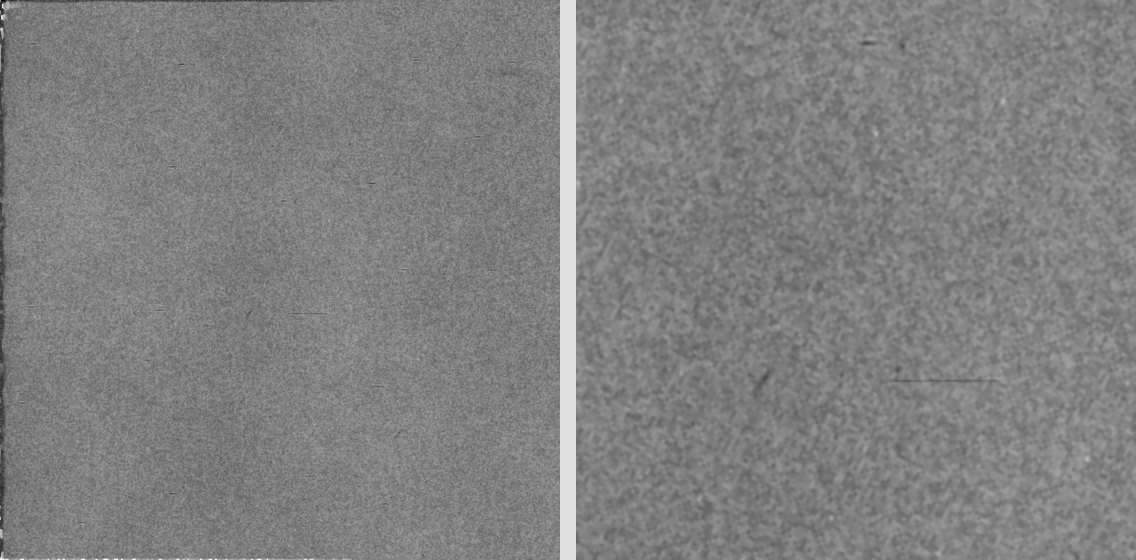
Left, the full canvas; right, a detail of the centre.
A WebGL 2 fragment shader for this texture:

```glsl
#version 300 es
precision highp float;

// Worn grey board: soft cloudy mottling under fine woven grain, with striped
// flecks, slanted scuffs and pin specks scattered on jittered grids.
// The left, top and bottom borders carry dark wear and chipped highlights.

uniform vec2 u_resolution;
out vec4 fragColor;

const float BASE_GREY = 0.493;
const float TAU = 6.2831853;

float hash(vec2 p, float seed) {
    vec3 q = fract(vec3(p.xyx) * vec3(0.1031, 0.1030, 0.0973) + seed * 0.0713);
    q += dot(q, q.yzx + 33.33);
    return fract((q.x + q.y) * q.z);
}

mat2 rotation(float angle) {
    float c = cos(angle), s = sin(angle);
    return mat2(c, s, -s, c);
}

// Smooth value noise centred on zero, range -0.5 to 0.5
float noise(vec2 p, float seed) {
    vec2 i = floor(p), f = fract(p);
    f = f * f * (3.0 - 2.0 * f);
    float low = mix(hash(i, seed), hash(i + vec2(1, 0), seed), f.x);
    float high = mix(hash(i + vec2(0, 1), seed), hash(i + vec2(1, 1), seed), f.x);
    return mix(low, high, f.y) - 0.5;
}

// Broad clouds: octaves on turned lattices
float clouds(vec2 uv, float seed) {
    float sum = 0.0, weight = 0.5;
    vec2 p = uv * 4.5;
    for (int k = 0; k < 4; k++) {
        sum += weight * noise(p, seed + float(k));
        p = rotation(0.6) * p * 2.1 + 7.3;
        weight *= 0.62;
    }
    return sum;
}

// Fine grain on two turned lattices plus faint upright and level threads
float grain(vec2 uv) {
    float fine = noise(rotation(0.47) * uv * 430.0 + 90.0, 11.0);
    float medium = noise(rotation(-0.31) * uv * 270.0 + 300.0, 12.0);
    float upright = noise(uv * vec2(190.0, 45.0), 13.0);
    float level = noise(uv * vec2(50.0, 210.0), 14.0);
    return 0.125 * fine + 0.085 * medium + 0.028 * upright + 0.025 * level;
}

// Offset in canvas units from the jittered centre of the current cell
vec2 scatterOffset(vec2 uv, float cells, float seed) {
    vec2 id = floor(uv * cells);
    vec2 centre = 0.2 + 0.6 * vec2(hash(id, seed), hash(id, seed + 1.0));
    return (fract(uv * cells) - centre) / cells;
}

float bell(vec2 offset, vec2 size) {
    vec2 d = offset / size;
    return exp(-dot(d, d));
}

// Small clusters of level dark and light dashes
float flecks(vec2 uv, float cells, float seed) {
    vec2 id = floor(uv * cells);
    vec2 d = scatterOffset(uv, cells, seed);
    float strength = step(0.2, hash(id, seed + 2.0)) * mix(0.5, 1.0, hash(id, seed + 3.0));
    float stripes = 0.25 + cos(d.y * TAU / 0.0055);
    return -strength * stripes * bell(d, vec2(0.0065, 0.0042));
}

// Short steep strokes, broken up by noise
float scuffs(vec2 uv, float cells, float seed) {
    vec2 id = floor(uv * cells);
    float angle = -mix(0.85, 1.25, hash(id, seed + 3.0));
    vec2 d = rotation(angle) * scatterOffset(uv, cells, seed);
    float present = step(0.68, hash(id, seed + 2.0));
    float broken = 0.6 + noise(uv * 150.0, seed);
    return -present * broken * bell(d, vec2(0.012, 0.0018));
}

// Pin specks, some light and some dark
float specks(vec2 uv, float cells, float seed) {
    vec2 id = floor(uv * cells);
    float pick = hash(id, seed + 2.0);
    float tone = step(0.86, pick) - step(pick, 0.12);
    return tone * bell(scatterOffset(uv, cells, seed), vec2(0.0015, 0.0019));
}

// Border band fading inward; wobble roughens its inner side
float band(float dist, float width, float wobble) {
    return 1.0 - smoothstep(0.3 * width, width * (1.3 + wobble), dist);
}

float borderWear(vec2 uv, float pixel) {
    float wobble = noise(vec2(uv.y * 30.0, 2.0), 31.0);
    float left = band(uv.x, 0.009, wobble);
    float reach = 1.0 - smoothstep(0.5, 0.68, uv.x);
    float top = band(1.0 - uv.y, 0.0045, noise(vec2(uv.x * 25.0, 5.0), 32.0)) * reach;
    float bottom = band(uv.y, max(0.003, pixel), 0.0) * reach;
    float corner = bell(uv - vec2(0.0, 1.0), vec2(0.035, 0.045));
    float chips = smoothstep(0.12, 0.34, noise(uv * vec2(220.0, 95.0), 33.0) + 0.18 * corner);
    float ends = 0.35 + 0.65 * smoothstep(0.3, 0.5, abs(uv.y - 0.5));
    float shade = -0.21 * left - 0.2 * top - 0.025 * band(uv.x, 0.03, wobble);
    float light = chips * ends * band(uv.x, 0.007, 0.0) * 0.55;
    return shade + light + bottom * (0.14 + 0.35 * chips) + corner * 0.3 * (chips - 0.25);
}

void main() {
    vec2 uv = gl_FragCoord.xy / u_resolution;
    float pixel = 1.0 / min(u_resolution.x, u_resolution.y);

    float grey = BASE_GREY + 0.085 * clouds(uv, 3.0);
    grey += 0.02 * noise(uv * vec2(7.0, 1.8), 8.0);
    grey += grain(uv);

    // Scattered marks
    grey += 0.17 * flecks(uv, 5.0, 41.0);
    grey += 0.12 * scuffs(uv, 8.0, 51.0);
    grey += 0.13 * specks(uv, 26.0, 61.0);

    // One long smear and one hairline scratch
    grey -= 0.06 * bell(uv - vec2(0.91, 0.87), vec2(0.04, 0.007));
    float hairline = smoothstep(0.035, 0.03, abs(uv.x - 0.553));
    grey -= 0.1 * hairline * bell(vec2(0.0, uv.y - 0.44), vec2(1.0, max(0.0009, 0.5 * pixel)));

    grey += borderWear(uv, pixel);
    fragColor = vec4(vec3(clamp(grey, 0.0, 1.0)), 1.0);
}
```
